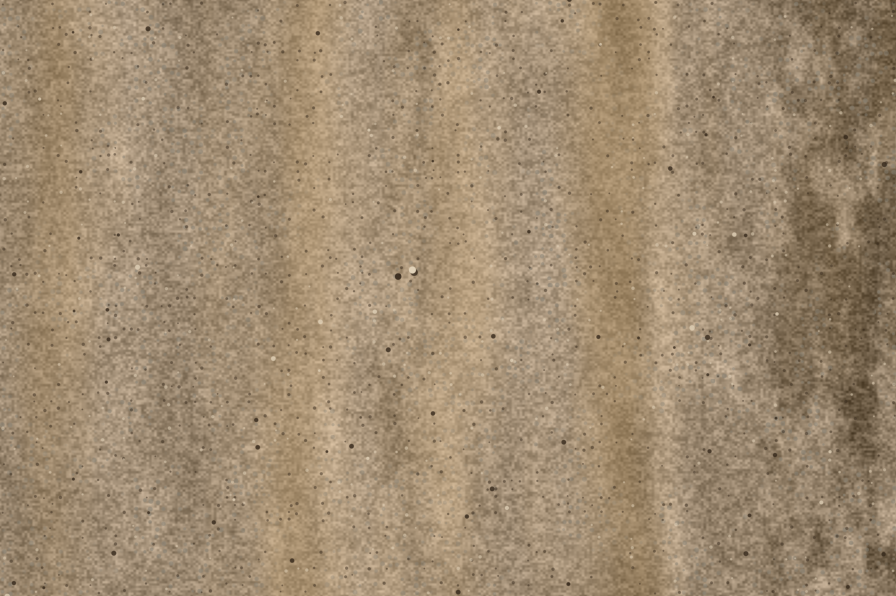
Give the GLSL for this texture, as a Shadertoy shader.

```glsl
// Weathered sandy concrete with vertical water stains, fine grit, pits and pebbles.

const vec3 SAND = vec3(0.655, 0.570, 0.460);
const vec3 LIGHT_TINT = vec3(1.0, 0.95, 0.91);
const vec3 OCHRE_SHIFT = vec3(0.012, -0.008, -0.045);
const vec3 PIT = vec3(0.20, 0.15, 0.10);
const vec3 PEBBLE = vec3(0.88, 0.82, 0.72);
const vec3 BLUE_GREY = vec3(0.53, 0.51, 0.46);

float hash(vec2 cell, float seed) {
    uvec2 q = uvec2(ivec2(floor(cell)) + 4096);
    uint h = q.x * 1597334677u ^ q.y * 3812015801u ^ uint(seed) * 2654435769u;
    h = (h ^ (h >> 15)) * 2246822519u;
    h = (h ^ (h >> 13)) * 3266489917u;
    return float((h ^ (h >> 16)) >> 8) / 16777216.0;
}

float noise(vec2 p, float seed) {
    vec2 i = floor(p), f = fract(p);
    f = f * f * (3.0 - 2.0 * f);
    return mix(mix(hash(i, seed), hash(i + vec2(1, 0), seed), f.x),
               mix(hash(i + vec2(0, 1), seed), hash(i + vec2(1, 1), seed), f.x), f.y);
}

// Layered noise centred on zero
float fbm(vec2 p, float seed) {
    float sum = 0.0, amp = 0.5;
    for (int i = 0; i < 5; i++) {
        sum += amp * (noise(p, seed + float(i)) - 0.5);
        p = mat2(1.9, 0.25, -0.25, 1.9) * p + 7.3;
        amp *= 0.55;
    }
    return sum;
}

// Soft vertical band around a centre line
float band(float x, float centre, float width) {
    float d = (x - centre) / width;
    return exp(-d * d);
}

float disc(vec2 p, vec2 centre, float radius, float blur) {
    return 1.0 - smoothstep(radius - blur, radius + blur, length(p - centre));
}

// Randomly placed round specks, a given share of cells being filled
float specks(vec2 p, float cells, float share, float radius, float blur, float seed) {
    vec2 q = p * cells, id = floor(q);
    vec2 centre = 0.3 + 0.4 * vec2(hash(id, seed), hash(id, seed + 1.0));
    float size = radius * mix(0.55, 1.2, hash(id, seed + 2.0));
    float present = step(hash(id, seed + 3.0), share);
    return present * disc(fract(q) / cells, centre / cells, size, blur);
}

// Large tonal bands running down the slab
float bandLight(float x) {
    return 0.035 * band(x, 0.20, 0.07) - 0.035 * band(x, 0.34, 0.10)
         + 0.045 * band(x, 0.56, 0.07) - 0.030 * band(x, 0.69, 0.05)
         + 0.030 * band(x, 0.84, 0.12) - 0.035 * band(x, 1.03, 0.06)
         + 0.085 * band(x, 1.12, 0.022) - 0.035 * band(x, 0.0, 0.08);
}

// Smooth ochre washes, where less grit shows
float ochreWash(float x) {
    return clamp(0.6 * band(x, 0.09, 0.06) + 0.8 * band(x, 0.50, 0.07)
               + 0.5 * band(x, 0.78, 0.10) + band(x, 1.06, 0.07), 0.0, 1.0);
}

float gritLight(vec2 p, float roughness) {
    float fine = noise(p * vec2(230.0, 260.0), 21.0) - 0.5;
    float medium = noise(p * vec2(100.0, 125.0), 22.0) - 0.5;
    float brushed = noise(p * vec2(14.0, 150.0), 23.0) - 0.5;
    return roughness * (0.17 * fine + 0.10 * medium + 0.035 * brushed);
}

void mainImage(out vec4 fragColor, in vec2 fragCoord) {
    vec2 p = fragCoord / iResolution.y;
    float blur = 0.8 / iResolution.y;

    // Stain fields, stretched downwards and gently bent
    float bend = 0.06 * fbm(p * vec2(2.0, 3.0), 3.0);
    float x = p.x + bend;
    float streaks = fbm(vec2(x * 11.0, p.y * 1.6), 5.0);
    float patches = fbm(vec2(x * 16.0, p.y * 8.0), 11.0);
    float blotches = fbm(vec2(x * 24.0, p.y * 13.0), 31.0);
    float wash = clamp(ochreWash(x) + 1.2 * streaks, 0.0, 1.0);
    float roughness = mix(1.1, 0.7, wash);

    // Dirt collects at the right, with pale worn flecks between
    float side = smoothstep(1.08, 1.48, p.x);
    float dirt = side * smoothstep(-0.04, 0.22, blotches + 0.6 * streaks + 0.07 * side);
    float worn = smoothstep(1.12, 1.3, p.x) * smoothstep(0.05, 0.22, patches);
    float smudge = band(p.x, 0.67 + 0.10 * (p.y - 0.6), 0.05) * smoothstep(0.0, 0.2, blotches);

    // Tone and hue
    float light = 0.005 + bandLight(x) + 0.13 * streaks + 0.16 * patches;
    light += gritLight(p, roughness) - 0.17 * dirt - 0.035 * side + 0.06 * worn - 0.09 * smudge;
    vec2 edge = p / vec2(iResolution.x / iResolution.y, 1.0) - 0.5;
    light -= 0.07 * dot(edge, edge);
    vec3 color = SAND + light * LIGHT_TINT + (wash - 0.4) * OCHRE_SHIFT;

    // Exposed aggregate, pits and pale grains
    float gritty = smoothstep(-0.08, 0.12, patches + 0.05) * (1.0 - 0.7 * wash);
    color = mix(color, BLUE_GREY, 0.55 * gritty * specks(p, 85.0, 0.35, 0.0035, blur, 41.0));
    color = mix(color, PIT, 0.5 * specks(p, 75.0, 0.13, 0.0023, blur, 51.0));
    color = mix(color, PIT, 0.8 * specks(p + 0.37, 17.0, 0.11, 0.0036, blur, 61.0));
    color = mix(color, PEBBLE, 0.55 * specks(p + 0.71, 55.0, 0.07, 0.0024, blur, 71.0));
    color = mix(color, PEBBLE, 0.8 * specks(p + 0.19, 13.0, 0.05, 0.0038, blur, 81.0));

    // A loose pebble with its shadow, beside a deeper hole
    vec2 stone = vec2(0.692, 0.547);
    color = mix(color, PIT, 0.8 * disc(p, stone + vec2(0.003, -0.004), 0.006, blur));
    color = mix(color, PEBBLE, disc(p, stone, 0.006, blur));
    color = mix(color, PIT, 0.9 * disc(p, stone - vec2(0.024, 0.011), 0.0055, blur));

    fragColor = vec4(clamp(color, 0.0, 1.0), 1.0);
}
```
